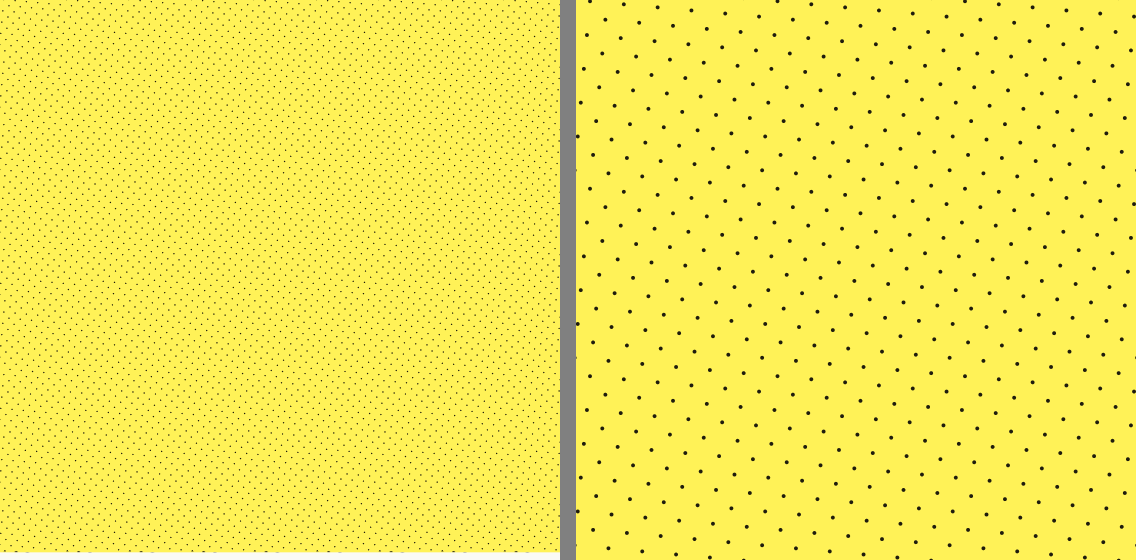
Left: the whole. Right: its middle third, enlarged.
This pattern is drawn by a WebGL 2 fragment shader. Its source:

```glsl
#version 300 es
precision highp float;
// Fine dark pin dots on a tilted square grid over yellow, with a pale strip along the bottom.

#define PERIOD 0.1116                // side of the upright repeat, 61 dots each
#define TILT vec2(5.0, -6.0)         // grid step, in 61sts of the repeat
#define ANCHOR vec2(0.4734, 0.6641)  // centre of one dot
#define DOT_RADIUS 0.00114
#define STRIP_HEIGHT 0.0137
#define SMEAR_HEIGHT 0.0018          // band above the strip where dots widen
#define SMEAR_WIDTH 2.2
#define YELLOW vec3(1.0, 0.95, 0.34)
#define DOT_COLOR vec3(0.12, 0.11, 0.05)
#define STRIP_COLOR vec3(0.98, 0.98, 0.96)

uniform vec2 u_resolution;
out vec4 fragColor;

// Offset from p to the nearest dot centre of the tilted grid.
vec2 dotOffset(vec2 p) {
    vec2 stepU = TILT * PERIOD / dot(TILT, TILT);
    vec2 stepV = vec2(-stepU.y, stepU.x);
    vec2 fromAnchor = p - ANCHOR;
    vec2 cell = vec2(dot(fromAnchor, stepU), dot(fromAnchor, stepV)) / dot(stepU, stepU);
    vec2 local = fract(cell + 0.5) - 0.5;
    return stepU * local.x + stepV * local.y;
}

// Filled part of a pixel at a signed distance from an edge.
float coverage(float signedDistance, float pixel) {
    return clamp(0.5 - signedDistance / pixel, 0.0, 1.0);
}

void main() {
    float pixel = 1.0 / min(u_resolution.x, u_resolution.y);
    vec2 p = gl_FragCoord.xy * pixel;

    // Dots, drawn out into short dashes beside the bottom edge
    vec2 offset = dotOffset(p);
    float smear = coverage(p.y - STRIP_HEIGHT - SMEAR_HEIGHT, pixel);
    offset.x /= mix(1.0, SMEAR_WIDTH, smear);
    float ink = coverage(length(offset) - DOT_RADIUS, pixel);
    vec3 color = mix(YELLOW, DOT_COLOR, ink);

    // Pale strip
    color = mix(color, STRIP_COLOR, coverage(p.y - STRIP_HEIGHT, pixel));

    fragColor = vec4(color, 1.0);
}
```
